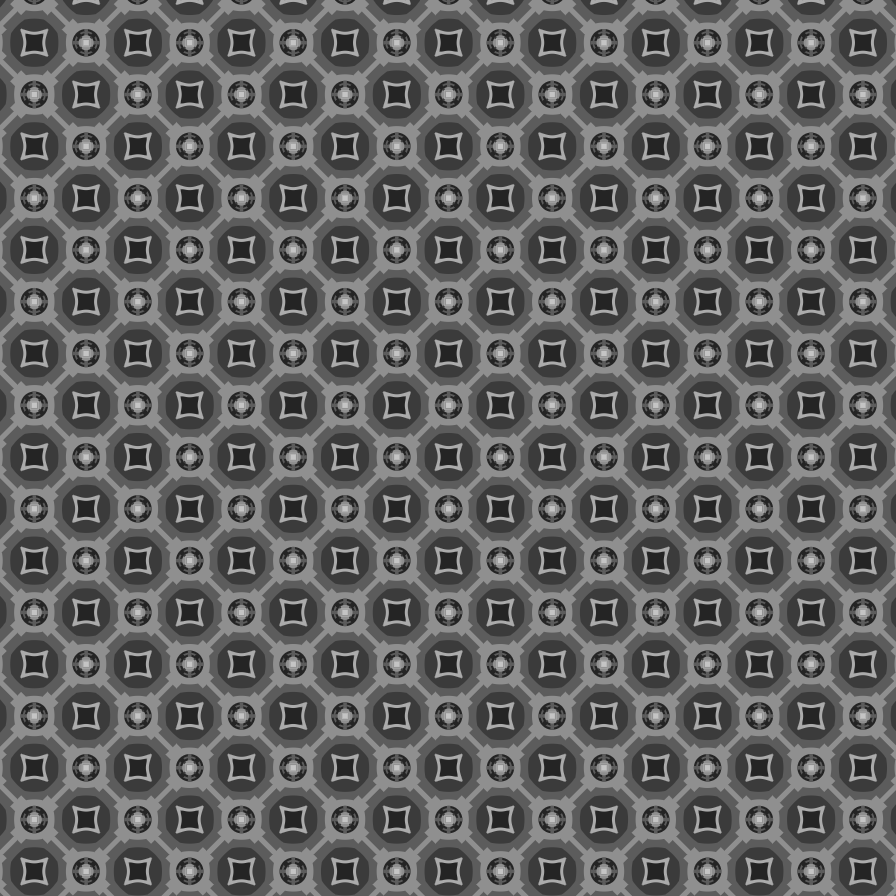
This pattern is drawn by a WebGL 2 fragment shader. Its source:

```glsl
#version 300 es
precision highp float;

uniform vec2 u_resolution;
out vec4 fragColor;

// Layout, in canvas units
const float STEP = 0.0578;
const vec2 ORIGIN = vec2(0.0383, 0.0275);

// Sizes, in units of STEP
const float HUB_RADIUS = 0.39;
const float ARM_HALF_WIDTH = 0.15;
const float ARM_REACH = 0.51;
const float BAR_HALF_WIDTH = 0.05;
const float OCTAGON_RADIUS = 0.465;
const float FRAME_RADIUS = 0.183;
const float FRAME_PINCH = 1.3;
const float FRAME_HALF_LINE = 0.029;
const float ROSETTE_RADIUS = 0.265;
const float DASH_RADIUS = 0.205;
const float DASH_HALF_LINE = 0.018;
const float SPOKE_HALF_WIDTH = 0.035;
const float CORE_RADIUS = 0.145;

const vec3 BLACK = vec3(0.14);
const vec3 DARK = vec3(0.23);
const vec3 MID = vec3(0.36);
const vec3 LIGHT = vec3(0.56);
const vec3 PALE = vec3(0.67);
const vec3 BRIGHT = vec3(0.77);

float pixel;

float fill(float d) {
    return clamp(0.5 - d / pixel, 0.0, 1.0);
}

// Offset from the nearest centre of a checkerboard lattice
vec2 checkerLocal(vec2 p) {
    vec2 n = floor(0.5 * vec2(p.x + p.y, p.x - p.y) + 0.5);
    return p - vec2(n.x + n.y, n.x - n.y);
}

float octagon(vec2 a, float radius) {
    return max(max(a.x, a.y), (a.x + a.y) * 0.7071) - radius;
}

// Square with rounded corners and sides bent inwards
float pinchedSquare(vec2 a) {
    vec2 a3 = a * a * a;
    float rounded = pow(dot(a3, a3) + 1e-12, 1.0 / 6.0);
    float side = min(min(a.x, a.y), 0.25);
    return rounded - FRAME_RADIUS - FRAME_PINCH * side * side;
}

// Light hubs joined by diagonal bars
float lattice(vec2 a) {
    float across = abs(a.x - a.y) * 0.7071;
    float along = (a.x + a.y) * 0.7071;
    float hub = mix(length(a) - HUB_RADIUS, octagon(a, HUB_RADIUS), 0.5);
    float arm = max(across - ARM_HALF_WIDTH, along - ARM_REACH);
    return min(min(hub, arm), across - BAR_HALF_WIDTH);
}

vec3 drawRosette(vec3 color, vec2 a) {
    float r = length(a);
    float across = abs(a.x - a.y) * 0.7071;
    float axis = min(a.x, a.y);
    color = mix(color, BLACK, fill(r - ROSETTE_RADIUS));

    // Broken ring and spokes
    float dash = max(abs(r - DASH_RADIUS) - DASH_HALF_LINE, 0.045 - across);
    float spoke = max(axis - SPOKE_HALF_WIDTH, r - ROSETTE_RADIUS);
    color = mix(color, MID, fill(min(dash, spoke)));

    // Core with dark notches and nested squares
    color = mix(color, LIGHT, fill(r - CORE_RADIUS));
    color = mix(color, DARK, fill(length(a - 0.098) - 0.022));
    float box = max(a.x, a.y);
    color = mix(color, PALE, fill(box - 0.085));
    color = mix(color, LIGHT, fill(abs(box - 0.062) - 0.008));
    return mix(color, BRIGHT, fill(box - 0.05));
}

void main() {
    vec2 p = (gl_FragCoord.xy / u_resolution.y - ORIGIN) / STEP;
    pixel = 1.0 / (u_resolution.y * STEP);

    vec2 tile = abs(checkerLocal(p));
    vec2 hub = abs(checkerLocal(p - vec2(1.0, 0.0)));

    // Background tiles and lattice
    vec3 color = mix(MID, LIGHT, fill(lattice(hub)));
    float panel = mix(length(tile) - OCTAGON_RADIUS, octagon(tile, OCTAGON_RADIUS), 0.5);
    color = mix(color, DARK, fill(panel));

    // Framed dark square
    float frame = pinchedSquare(tile);
    color = mix(color, BLACK, fill(frame));
    color = mix(color, PALE, fill(abs(frame) - FRAME_HALF_LINE));

    color = drawRosette(color, hub);
    fragColor = vec4(color, 1.0);
}
```
